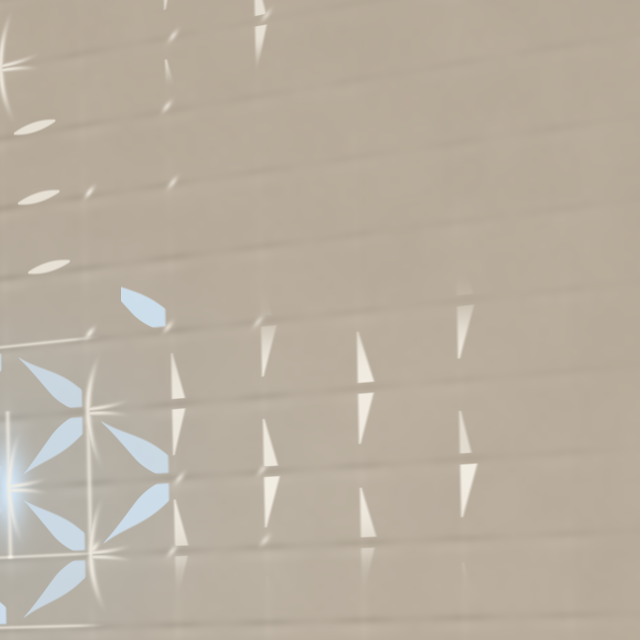
Give the GLSL for this texture, as a WebGL 2 fragment shader.

```glsl
#version 300 es
precision highp float;
// Glossy beige embossed tiles in slight perspective: a lattice of faceted cells
// whose nodes alternate like a checkerboard. Diagonal petals and curved flares
// sit on even nodes, tapered glints on odd ones, lit mostly from the left.

#define COL_SIZE 0.1217     // width of the first column
#define COL_GROWTH 0.00398  // added width towards the right
#define ROW_SIZE 0.1095     // row height at the left edge
#define ROW_GROWTH 0.020    // added row height towards the right
#define EDGE 0.022          // edge softness in cells
#define CREASE 0.045        // darkness of the relief
#define GRAIN 0.012         // strength of the mottling
#define SPIKE_LENGTH 0.64
#define SPIKE_WIDTH 0.14

uniform vec2 u_resolution;
out vec4 outColor;

const vec3 BEIGE = vec3(0.715, 0.667, 0.602);
const vec3 PALE = vec3(0.74, 0.70, 0.64);
const vec3 COOL = vec3(0.70, 0.69, 0.66);
const vec3 SKY = vec3(0.82, 0.90, 0.97);
const vec3 SHINE = vec3(0.95, 0.93, 0.89);

float hash(vec2 p) {
  return fract(sin(dot(p, vec2(127.1, 311.7))) * 43758.5453);
}

float noise(vec2 p) {
  vec2 i = floor(p), f = fract(p);
  f = f * f * (3.0 - 2.0 * f);
  return mix(mix(hash(i), hash(i + vec2(1, 0)), f.x),
             mix(hash(i + vec2(0, 1)), hash(i + vec2(1, 1)), f.x), f.y);
}

float bell(float x, float width) { return exp(-x * x / (width * width)); }
float inside(float d) { return smoothstep(EDGE, -EDGE, d); }
float band(float x, float lo, float hi) { return inside(max(lo - x, x - hi)); }

// Canvas position to lattice position; whole numbers are nodes
vec2 lattice(vec2 p) {
  float x = p.x + 0.02 * (p.y - 0.3) - 0.013;
  float u = (sqrt(COL_SIZE * COL_SIZE + 4.0 * COL_GROWTH * x) - COL_SIZE) / (2.0 * COL_GROWTH);
  return vec2(u, (p.y - 0.017 - 0.025 * p.x) / (ROW_SIZE + ROW_GROWTH * p.x));
}

// Nearest node of the wanted checkerboard parity in the nearest column
vec2 parityNode(vec2 g, float parity) {
  float n = floor(g.x + 0.5);
  float start = mod(n + parity, 2.0);
  return vec2(n, 2.0 * floor((g.y - start) * 0.5 + 0.5) + start);
}

// Sky-lit kite along the diagonal that joins two even nodes
float petal(vec2 g) {
  vec2 cell = floor(g), f = g - cell;
  if (mod(cell.x + cell.y, 2.0) > 0.5) f.y = 1.0 - f.y;
  float halfWidth = 0.24 * smoothstep(0.08, 0.85, f.x) * smoothstep(1.25, 0.7, f.y);
  float shape = inside(abs(f.y - f.x) - halfWidth) * band(f.x, 0.16, 0.93) * band(f.y, 0.08, 0.93);
  float lit = step(length(cell + 0.5 - vec2(0, 2)), 1.8);
  float stray = step(length(cell - vec2(1, 4)), 0.1) * step(0.42, f.x);
  return shape * max(lit, stray) * (0.8 + 0.2 * hash(cell));
}

// Tapered glints above and below odd nodes
float spike(vec2 g) {
  vec2 node = parityNode(g, 1.0), q = g - node;
  float vary = hash(node + 0.37 * sign(q.y));
  float along = (abs(q.y) - 0.07) / (SPIKE_LENGTH * (0.8 + 0.25 * vary));
  float w = SPIKE_WIDTH * (0.6 + 0.5 * vary) * max(1.0 - along, 0.0);
  float shape = inside(max(-q.x - 0.015, q.x - w)) * band(along, 0.0, 1.0);
  float middle = exp(-pow(abs(g.y - 2.35) / 1.55, 6.0)) * band(node.x, 1.5, 5.5);
  float top = smoothstep(7.3, 7.8, g.y) * band(node.x, 1.5, 3.5);
  return shape * max(middle, top) * (0.65 + 0.35 * vary);
}

// Curved rims bending away from even nodes, strongest at the left
float flare(vec2 g) {
  vec2 node = parityNode(g, 0.0), q = g - node;
  float arc = bell(q.x - 0.24 * q.y * q.y, 0.035) * smoothstep(0.85, 0.2, abs(q.y));
  float ray = bell(abs(q.y) - 0.03 - 0.3 * q.x * q.x, 0.03) * smoothstep(0.52, 0.1, q.x) * step(0.0, q.x);
  float lit = max(band(node.y, 0.5, 3.5), band(node.y, 7.5, 8.5));
  return max(arc, ray) * lit * band(node.x, -0.5, 1.5);
}

// Slivers over the creases of the first column, and specks by its nodes
float sliver(vec2 g) {
  vec2 node = vec2(floor(g.x), floor(g.y + 0.4)), q = g - node;
  float start = 0.05 + 0.25 * hash(node);
  float t = clamp((q.x - start) / 0.58, 0.0, 1.0);
  float height = 0.55 * t * (1.0 - t);
  float shard = inside(abs(q.y - 0.10 * t - 0.03) - 0.5 * height) * band(t, 0.05, 0.95);
  shard *= step(abs(node.x), 0.1) * band(node.y, 4.5, 7.5);
  vec2 near = floor(g + 0.5);
  vec2 r = g - near - 0.16 * (vec2(hash(near + 3.1), hash(near + 7.9)) - 0.3);
  float speck = bell(r.x - 0.5 * r.y, 0.04) * bell(r.y, 0.07) * band(near.x, 0.5, 3.5);
  return max(0.8 * shard, speck * step(0.45, hash(near + 5.3)) * exp(-0.2 * near.x));
}

void main() {
  vec2 p = gl_FragCoord.xy / u_resolution;
  vec2 g = lattice(p);
  vec2 q = g - floor(g + 0.5);

  // Base tone with soft mottling
  vec3 color = mix(BEIGE, PALE, 0.7 * bell(p.x - 0.45, 0.5) * bell(p.y - 0.2, 0.35));
  color = mix(color, COOL, 0.9 * bell(p.x, 0.30) * bell(p.y - 0.22, 0.3));
  color += GRAIN * (noise(p * 14.0) + 0.6 * noise(p * 60.0) - 0.8);

  // Embossed creases, fading towards the top right
  float relief = mix(1.0, 0.3, smoothstep(0.5, 1.4, p.x + p.y));
  float crease = bell(q.y, 0.055) * (0.25 + 0.75 * bell(q.x, 0.3));
  float ridge = bell(q.y + 0.12, 0.08) * bell(q.x, 0.4) + 0.6 * bell(q.x, 0.05) * bell(q.y, 0.4);
  color += CREASE * relief * (0.45 * ridge - crease);

  // Bright seams and reflections
  float seam = bell(q.x, 0.03) * smoothstep(1.45, 1.2, g.x) * band(g.y, 1.0, 3.1);
  seam += bell(q.y - 0.02, 0.025) * smoothstep(1.2, 0.8, g.x) * smoothstep(4.4, 4.1, g.y)
        * step(1.2, abs(floor(g.y + 0.5) - 2.5));
  float glow = bell(g.x, 0.22) * bell(g.y - 2.0, 0.6);
  color = mix(color, SKY, max(0.9 * petal(g), glow));
  color = mix(color, SHINE, clamp(max(0.65 * seam, 0.85 * flare(g)), 0.0, 1.0));
  color = mix(color, SHINE, max(spike(g), sliver(g)));
  outColor = vec4(color, 1.0);
}
```
